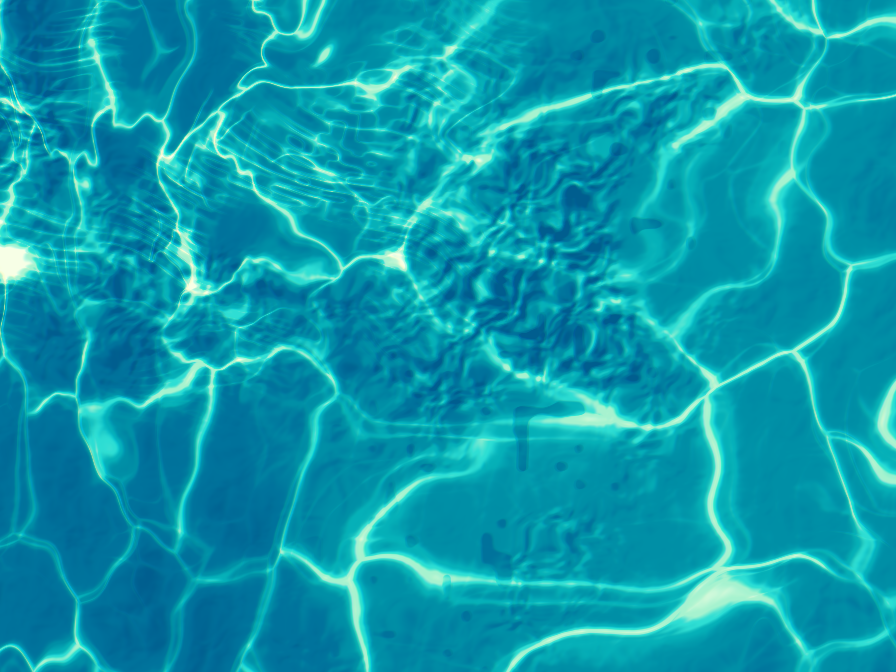
Give the GLSL for this texture, as a Shadertoy shader.

```glsl
// Sunlit pool water: warped cellular webs form the bright caustic filaments,
// stretched ridged noise adds ripples, embossed noise adds small bubbles.
// Light is sampled twice, slightly apart, to split the filament colours.

const vec3 ABYSS = vec3(0.00, 0.37, 0.56);
const vec3 DEEP  = vec3(0.00, 0.45, 0.61);
const vec3 TEAL  = vec3(0.00, 0.56, 0.65);
const vec3 AQUA  = vec3(0.02, 0.69, 0.72);
const vec3 MINT  = vec3(0.18, 0.87, 0.83);
const vec3 FOAM  = vec3(0.65, 0.95, 0.81);
const vec3 GLINT = vec3(0.97, 1.00, 0.90);

vec2 hash2(vec2 p) {
    vec3 q = fract(p.xyx * vec3(0.1031, 0.1030, 0.0973));
    q += dot(q, q.yzx + 33.33);
    return fract((q.xx + q.yz) * q.zy);
}

float noise(vec2 p) {
    vec2 i = floor(p), f = fract(p);
    f = f * f * (3.0 - 2.0 * f);
    float low = mix(hash2(i).x, hash2(i + vec2(1, 0)).x, f.x);
    float high = mix(hash2(i + vec2(0, 1)).x, hash2(i + vec2(1, 1)).x, f.x);
    return mix(low, high, f.y);
}

float fbm(vec2 p) {
    float sum = 0.0, amp = 0.533;
    for (int i = 0; i < 4; i++) {
        sum += amp * noise(p);
        p = mat2(1.6, 1.2, -1.2, 1.6) * p + 7.3;
        amp *= 0.5;
    }
    return sum;
}

vec2 warp(vec2 p, float seed) {
    return vec2(noise(p + seed), noise(p + seed + 37.7)) - 0.5;
}

// Gap between the two nearest cell centres: zero along cell walls
float cellGap(vec2 p) {
    vec2 cell = floor(p), f = fract(p);
    float first = 9.0, second = 9.0;
    for (int y = -1; y <= 1; y++)
    for (int x = -1; x <= 1; x++) {
        vec2 o = vec2(x, y);
        float d = length(o + 0.1 + 0.8 * hash2(cell + o) - f);
        second = min(second, max(first, d));
        first = min(first, d);
    }
    return second - first;
}

float filament(float gap, float width) {
    float t = gap / width;
    return 1.0 / (1.0 + t * t);
}

// Soft elliptical region, one in the middle and zero at its rim
float region(vec2 p, vec2 centre, vec2 radius) {
    return 1.0 - smoothstep(0.2, 1.0, length((p - centre) / radius));
}

float ridges(vec2 p, float sharpness) {
    return pow(1.0 - abs(2.0 * noise(p) - 1.0), sharpness);
}

// Main web, its shifted twin, and a finer web in the choppy part
float caustics(vec2 p, float chop) {
    vec2 q = p * vec2(mix(7.6, 4.9, smoothstep(0.2, 1.1, p.x)), 4.9);
    q += 0.85 * warp(q * 1.1, 3.0) + 0.20 * warp(q * 3.3, 11.0);
    q += chop * 0.24 * warp(q * 6.0, 23.0);
    float fade = smoothstep(0.25, 0.7, noise(q * 1.3 + 51.0));
    float width = mix(0.025, 0.065, noise(q * 1.7 + 19.0));
    float gap = cellGap(q);
    float twin = cellGap(q + 0.45 * warp(q * 1.6, 71.0));
    float fine = cellGap(q * 2.0 + 0.6 * warp(q * 3.5, 43.0) + 5.0);
    float fineFade = smoothstep(0.35, 0.7, noise(q * 1.5 + 87.0));
    float light = filament(gap, width) * mix(0.20, 0.70, fade);
    light += 0.30 * filament(twin, 0.04) * (1.0 - 0.5 * fade);
    light += filament(fine, 0.06) * fineFade * mix(0.10, 0.50, chop);
    return light + 0.14 * exp(-5.0 * gap);
}

float waterLight(vec2 p) {
    float chop = region(p, vec2(0.32, 0.76), vec2(0.68, 0.46));
    float pebbly = region(p, vec2(0.80 + 0.35 * (p.y - 0.5), 0.55), vec2(0.36, 0.85));
    float light = mix(0.06, 0.28, smoothstep(0.05, 0.85, p.x));
    light += 0.28 * (fbm(p * 3.5 + 9.0) - 0.5) + caustics(p, chop);

    // Ripples drawn out along the swell
    vec2 swell = mat2(0.94, 0.34, -0.34, 0.94) * p + 0.08 * warp(p * 7.0, 5.0);
    float patches = smoothstep(0.3, 0.65, noise(p * 8.0 + 31.0));
    float strands = ridges(swell * vec2(16.0, 60.0), 4.0);
    strands += 0.7 * ridges(swell * vec2(34.0, 95.0) + 17.0, 4.0);
    light += 0.45 * chop * patches * strands;
    light += 0.06 * (ridges(swell.yx * vec2(9.0, 34.0), 2.0) - 0.4);

    // Relief of bubbles and pebbly chop
    vec2 grain = p * 62.0 + 2.0 * warp(p * 24.0, 13.0);
    float relief = noise(grain) - noise(grain + vec2(0.5, -0.5));
    relief += 0.6 * (noise(grain * 1.9) - noise(grain * 1.9 + vec2(0.5, -0.5)));
    float cluster = smoothstep(0.35, 0.65, noise(p * 6.0 + 61.0));
    light += relief * (0.05 + 0.62 * cluster * max(pebbly, 0.8 * chop));
    light -= 0.22 * pebbly * smoothstep(0.81, 0.88, noise(p * 36.0 + 4.0));

    // Sun glare at the left rim
    float glare = region(p, vec2(0.015, 0.61), vec2(0.055, 0.04));
    float haze = region(p, vec2(0.07, 0.67), vec2(0.17, 0.14));
    return light + 1.1 * glare + 0.5 * haze * fbm(p * 22.0);
}

vec3 waterColour(float v) {
    vec3 c = mix(ABYSS, DEEP, smoothstep(0.0, 0.17, v));
    c = mix(c, TEAL, smoothstep(0.17, 0.36, v));
    c = mix(c, AQUA, smoothstep(0.36, 0.56, v));
    c = mix(c, MINT, smoothstep(0.56, 0.80, v));
    c = mix(c, FOAM, smoothstep(0.80, 1.04, v));
    return mix(c, GLINT, smoothstep(1.08, 1.5, v));
}

void mainImage(out vec4 fragColor, in vec2 fragCoord) {
    vec2 p = fragCoord / iResolution.y;
    vec2 split = vec2(0.0015, 0.0006);
    float warm = waterLight(p + split);
    float cool = waterLight(p - split);
    vec3 colour = waterColour(mix(warm, cool, 0.4));
    colour.r = waterColour(warm).r;
    colour.b = waterColour(cool).b;
    fragColor = vec4(colour, 1.0);
}
```
